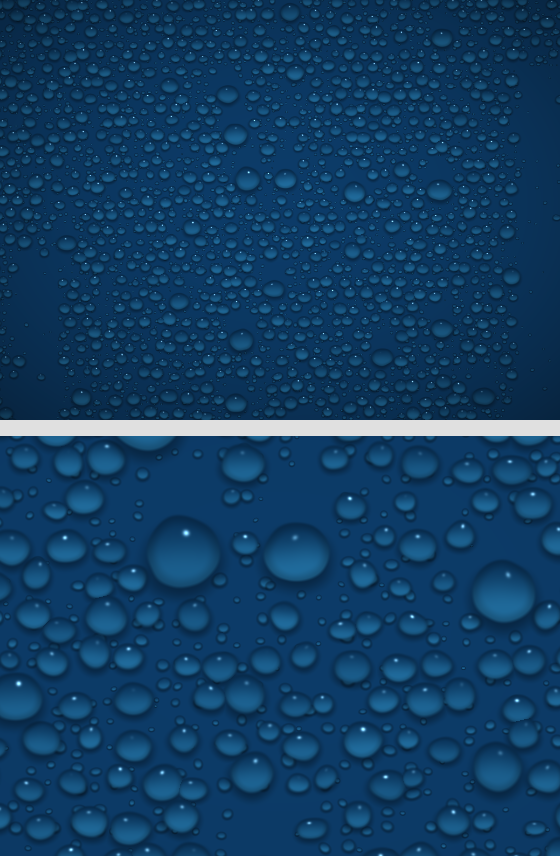
Top: the whole. Bottom: its middle third, enlarged.
A WebGL 1 fragment shader for this texture:

```glsl
precision highp float;
uniform vec2 u_resolution;

#define BIG_CELL 0.125
#define MID_CELL vec2(0.035, 0.0315)
#define TINY_CELL 0.0165
#define TRAIL 0.045
#define EDGE 0.0022
#define SHADOW 0.34
#define GLINT 0.85
#define VIGNETTE 0.85
#define FILM vec3(0.043, 0.212, 0.372)
#define DEEP vec3(0.034, 0.185, 0.325)
#define LIT vec3(0.115, 0.385, 0.560)

vec3 hash3(vec2 p) {
  vec3 k = fract(p.xyx * vec3(0.1031, 0.1030, 0.0973));
  k += dot(k, k.yxz + 33.33);
  return fract((k.xxy + k.yzz) * k.zyx);
}

float noise(vec2 p) {
  vec2 i = floor(p), f = fract(p);
  f *= f * (3.0 - 2.0 * f);
  float low = mix(hash3(i).x, hash3(i + vec2(1.0, 0.0)).x, f.x);
  float high = mix(hash3(i + vec2(0.0, 1.0)).x, hash3(i + 1.0).x, f.x);
  return mix(low, high, f.y);
}

// Wiped areas: a strip on the right and one at the lower left
float dryArea(vec2 uv) {
  uv += 0.03 * (noise(uv * 17.0) - 0.5);
  float right = step(0.925, uv.x) * step(uv.y, 0.85);
  float left = step(abs(uv.x - 0.062), 0.044) * step(uv.y, 0.39);
  return max(right, left);
}

// Large drop of a cell: centre, radius, random value
vec4 bigDrop(vec2 id) {
  vec3 h = hash3(id + 71.0);
  float size = fract(h.z * 17.0);
  float radius = mix(0.016, 0.032, size * size * size) * step(h.z, 0.75);
  return vec4((id + 0.5 + 0.6 * (h.xy - 0.5)) * BIG_CELL, radius, h.x);
}

// Free distance to large drops and the trails above them
float gapToBig(vec2 p) {
  vec2 cell = floor(p / BIG_CELL);
  float gap = 1.0;
  for (int j = -1; j <= 1; j++)
  for (int i = -1; i <= 1; i++) {
    vec4 drop = bigDrop(cell + vec2(i, j));
    if (drop.z == 0.0) continue;
    vec2 d = p - drop.xy;
    d.y -= clamp(d.y, 0.0, TRAIL * smoothstep(0.021, 0.029, drop.z));
    gap = min(gap, length(d) - drop.z);
  }
  return gap;
}

// Keeps the nearest drop (local position, radius, random) and its shadow
void addDrop(vec2 p, vec4 drop, inout vec4 best, inout float shade) {
  if (drop.z < 0.0012) return;
  vec2 q = (p - drop.xy) / (drop.z * vec2(1.0, mix(0.78, 1.0, drop.w)));
  if (length(q) < length(best.xy)) best = vec4(q, drop.z, drop.w);
  shade = max(shade, 1.0 - smoothstep(0.7, 1.35, length(q + vec2(0.0, 0.25))));
}

vec3 paintDrop(vec3 under, vec4 drop, float shade) {
  vec2 q = drop.xy;
  float d = length(q);
  float soft = min((EDGE + 0.5 / u_resolution.y) / drop.z, 0.7);
  float inside = 1.0 - smoothstep(1.0 - soft, 1.0 + 0.3 * soft, d);
  float lower = 1.0 - smoothstep(-0.55, 0.95, q.y + 0.2 * q.x * q.x);
  float glow = lower * mix(0.65, 1.0, fract(drop.w * 9.7));
  vec3 body = mix(DEEP, LIT, glow) * (1.0 - 0.22 * smoothstep(0.6, 1.0, d));
  vec3 color = mix(under * (1.0 - SHADOW * shade), body, inside);
  // Small lamp reflection near the top
  vec2 lamp = (q - vec2(0.35 * (drop.w - 0.5), 0.52)) * drop.z;
  float spot = 0.0011 + 0.035 * drop.z;
  float power = GLINT * smoothstep(0.005, 0.013, drop.z) * fract(drop.w * 23.3);
  return color + vec3(0.75, 0.95, 1.0) * power * exp(-dot(lamp, lamp) / (spot * spot));
}

void main() {
  vec2 p = gl_FragCoord.xy / u_resolution.y;
  vec2 uv = gl_FragCoord.xy / u_resolution;
  float aspect = u_resolution.x / u_resolution.y;
  vec2 bent = p + 0.003 * (vec2(noise(p * 55.0), noise(p * 55.0 + 40.0)) - 0.5);
  vec4 none = vec4(9.0, 9.0, 1.0, 0.0);
  vec4 tiny = none, mid = none, big = none;
  vec3 shade = vec3(0.0);

  for (int j = -1; j <= 1; j++)
  for (int i = -1; i <= 1; i++) {
    vec2 offset = vec2(i, j);

    vec2 id = floor(bent / TINY_CELL) + offset;
    vec3 h = hash3(id + 313.0);
    vec2 center = (id + 0.5 + 0.6 * (h.xy - 0.5)) * TINY_CELL;
    float keep = step(h.z, mix(0.7, 0.08, dryArea(center / vec2(aspect, 1.0))));
    float radius = TINY_CELL * mix(0.12, 0.36, h.x) * keep;
    addDrop(bent, vec4(center, min(radius, gapToBig(center)), h.y), tiny, shade.x);

    // Medium drops sit in staggered rows
    id = floor(bent / MID_CELL) + offset;
    h = hash3(id + 157.0);
    float stagger = 0.5 * mod(id.y, 2.0) - 0.25;
    center = (id + 0.5 + vec2(stagger, 0.0) + 0.46 * (h.xy - 0.5)) * MID_CELL;
    keep = step(h.z, mix(0.96, 0.05, dryArea(center / vec2(aspect, 1.0))));
    radius = MID_CELL.x * mix(0.25, 0.5, fract(h.z * 31.0)) * keep;
    addDrop(bent, vec4(center, min(radius, gapToBig(center) - 0.001), h.y), mid, shade.y);

    vec4 drop = bigDrop(floor(bent / BIG_CELL) + offset);
    drop.z *= 1.0 - dryArea(drop.xy / vec2(aspect, 1.0));
    addDrop(bent, drop, big, shade.z);
  }

  vec3 color = paintDrop(FILM, tiny, shade.x);
  color = paintDrop(color, mid, shade.y);
  color = paintDrop(color, big, shade.z);

  // Light falls off towards the corners
  vec2 away = uv - vec2(0.5, 0.52);
  color *= 1.1 - VIGNETTE * dot(away, away);
  gl_FragColor = vec4(color, 1.0);
}
```
